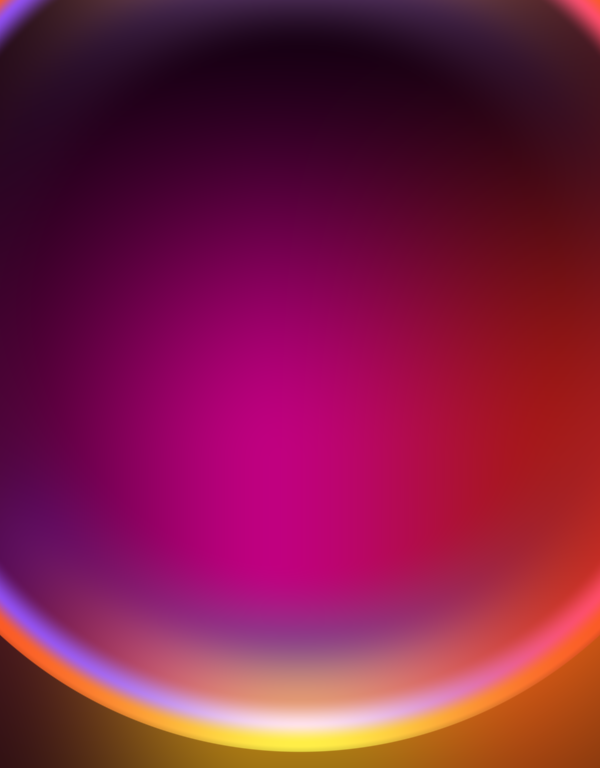
This background is drawn by a Shadertoy shader. Its source:

```glsl
// A magenta sphere glowing in the dark, with a bright rainbow rim along its lower edge.

const vec2 SPHERE_CENTER = vec2(0.0, 0.598);
const float SPHERE_RADIUS = 0.577;

// Bell curve: 1 at zero, falling off over the given width
float bell(float offset, float width) {
    float t = offset / width;
    return exp(-t * t);
}

// Smooth fall from 1 to 0 between two values
float fall(float start, float end, float v) {
    return 1.0 - smoothstep(start, end, v);
}

// Colour that runs left to middle to right over the given spans
vec3 sweep(vec3 left, vec3 middle, vec3 right, vec2 spanA, vec2 spanB, float x) {
    vec3 color = mix(left, middle, smoothstep(spanA.x, spanA.y, x));
    return mix(color, right, smoothstep(spanB.x, spanB.y, x));
}

// Sphere body: plum, magenta and red, sinking into night at the top
vec3 bodyColor(vec2 p) {
    vec3 night = vec3(0.075, 0.0, 0.065);
    vec3 plum = vec3(0.28, 0.0, 0.19);
    vec3 magenta = vec3(0.755, 0.0, 0.505);
    vec3 red = vec3(0.64, 0.095, 0.08);
    vec3 color = sweep(plum, magenta, red, vec2(-0.44, -0.02), vec2(-0.06, 0.36), p.x);
    color = mix(night, color, fall(0.40, 1.0, p.y));
    float indigo = bell(length(p - vec2(-0.37, 0.28)), 0.10);
    return color + vec3(0.0, 0.0, 0.13) * indigo;
}

// Mist that turns from violet grey to tan towards the rim
vec3 addHaze(vec3 color, float x, float depth) {
    vec3 violetGrey = vec3(0.47, 0.31, 0.55);
    vec3 tan = vec3(0.89, 0.60, 0.45);
    vec3 haze = mix(violetGrey, tan, fall(0.058, 0.165, depth));
    float amount = fall(0.10, 0.245, depth) * bell(x, 0.25);
    vec3 ember = vec3(0.32, 0.12, 0.10) * smoothstep(0.05, 0.36, x) * exp(-depth / 0.06);
    return mix(color, haze, amount) + ember;
}

// Rim light: warm outer band and cool inner band, brightest at the bottom
vec3 addRim(vec3 color, float x, float depth) {
    vec3 violet = vec3(0.56, 0.30, 0.96);
    vec3 coral = vec3(1.0, 0.29, 0.40);
    vec3 pearl = vec3(1.0, 0.89, 0.94);
    vec3 flame = vec3(0.98, 0.30, 0.14);
    vec3 yellow = vec3(1.0, 0.935, 0.28);
    vec3 inner = mix(mix(violet, coral, smoothstep(-0.04, 0.41, x)), pearl, bell(x, 0.20));
    vec3 outer = mix(flame, yellow, bell(x, 0.25));
    outer *= mix(0.90, 1.0, smoothstep(0.0, 0.008, depth));
    vec3 rim = mix(outer, inner, smoothstep(0.012, 0.038, depth));
    return mix(color, rim, fall(0.032, 0.070, depth));
}

// Ground light outside the sphere, fading with distance from it
vec3 groundColor(float x, float depth) {
    vec3 shade = vec3(0.27, 0.09, 0.11);
    vec3 amber = vec3(0.67, 0.48, 0.08);
    vec3 rust = vec3(0.79, 0.33, 0.08);
    vec3 color = sweep(shade, amber, rust, vec2(-0.42, -0.04), vec2(0.02, 0.33), x);
    return color * exp(2.6 * depth);
}

void mainImage(out vec4 fragColor, in vec2 fragCoord) {
    // Height runs 0 to 1, x is zero at the middle
    vec2 p = vec2(fragCoord.x - 0.5 * iResolution.x, fragCoord.y) / iResolution.y;
    float depth = SPHERE_RADIUS - distance(p, SPHERE_CENTER);

    vec3 sphere = addHaze(bodyColor(p), p.x, depth);
    sphere = addRim(sphere, p.x, depth);

    // Only the lower half of the sphere has an edge
    float edge = 1.0 / iResolution.y;
    float inside = max(smoothstep(-edge, edge, depth), step(SPHERE_CENTER.y, p.y));
    vec3 color = mix(groundColor(p.x, depth), sphere, inside);
    fragColor = vec4(clamp(color, 0.0, 1.0), 1.0);
}
```
